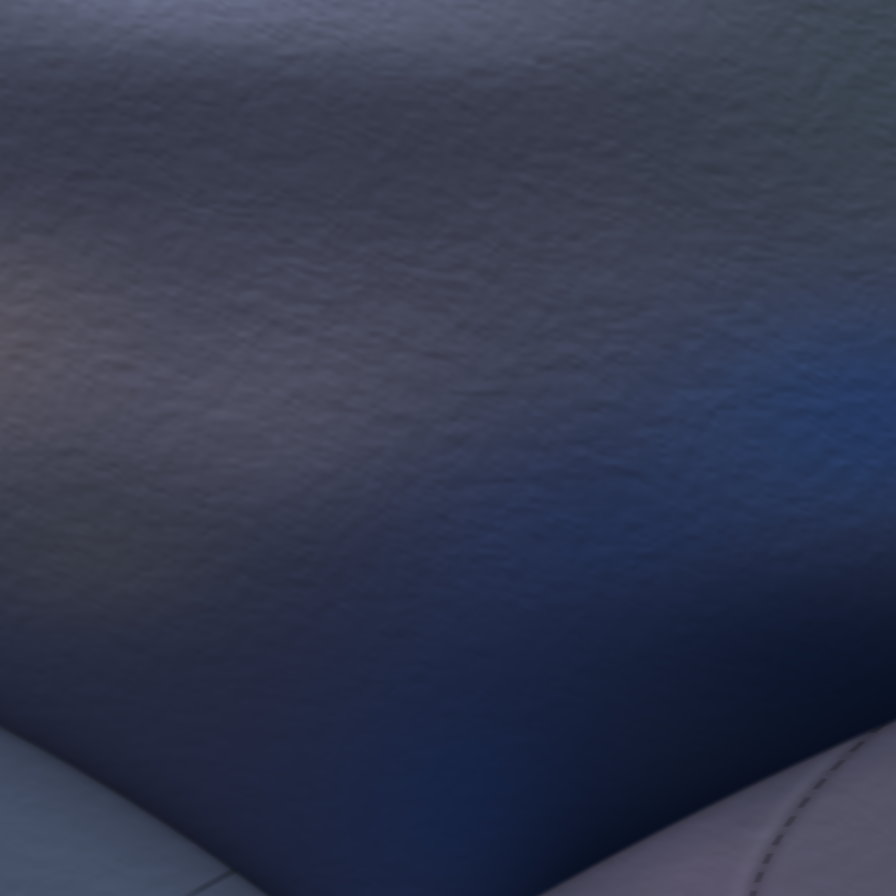
A Shadertoy shader for this texture:

```glsl
// Draws dark blue creased leather with soft glows above two stitched cushion corners.
#define GRAIN_SCALE 75.0
#define GRAIN_DEPTH 0.22
#define CREASE_DEPTH 0.20
#define EDGE_SOFT 0.004
#define STITCH_RATE 48.0
#define SHADOW_WIDTH 0.11

float hash(vec2 p) {
    vec3 q = fract(vec3(p.xyx) * 0.1031);
    q += dot(q, q.yzx + 33.33);
    return fract((q.x + q.y) * q.z);
}

float noise(vec2 p) {
    vec2 i = floor(p), f = fract(p);
    f = f * f * (3.0 - 2.0 * f);
    return mix(mix(hash(i), hash(i + vec2(1, 0)), f.x),
               mix(hash(i + vec2(0, 1)), hash(i + vec2(1, 1)), f.x), f.y);
}

// Elliptical falloff around a centre
float glow(vec2 p, vec2 centre, vec2 radius) {
    vec2 d = (p - centre) / radius;
    return exp(-dot(d, d));
}

// Fine pebbled grain, slightly stretched sideways
float grainHeight(vec2 p) {
    vec2 q = p + 0.012 * vec2(noise(p * 17.0), noise(p * 19.0 + 7.0));
    q = vec2(q.x * 0.65 + q.y * 0.2, q.y) * GRAIN_SCALE;
    return 0.65 * noise(q) + 0.35 * noise(q * 2.1 + 11.0);
}

// Long folds that fan out and sink toward the right
float creaseHeight(vec2 p) {
    float bend = 0.10 * noise(p * 5.0) + 0.03 * noise(p * 15.0 + 4.0);
    float across = p.y + 0.32 * p.x - 0.12 * p.x * p.x + bend;
    return noise(vec2(p.x * 11.0 + bend * 20.0, across * 62.0));
}

// Broad light and colour of the upper panel
vec3 panelColour(vec2 p) {
    vec3 c = mix(vec3(0.12, 0.14, 0.23), vec3(0.15, 0.165, 0.25), smoothstep(0.0, 0.3, p.y));
    c = mix(c, vec3(0.255, 0.265, 0.335), smoothstep(0.26, 0.62, p.y));
    c = mix(c, vec3(0.222, 0.235, 0.302), smoothstep(0.65, 0.84, p.y));
    c = mix(c, vec3(0.275, 0.295, 0.365), smoothstep(0.88, 1.0, p.y));
    c = mix(c, vec3(0.24, 0.28, 0.33), 0.8 * glow(p, vec2(1.0, 0.92), vec2(0.25, 0.22)));
    c = mix(c, vec3(0.43, 0.45, 0.56), 0.85 * glow(p, vec2(0.23, 1.02), vec2(0.27, 0.065)));
    c = mix(c, vec3(0.36, 0.38, 0.47), 0.6 * glow(p, vec2(0.52, 1.0), vec2(0.2, 0.07)));
    c = mix(c, vec3(0.36, 0.34, 0.38), 0.85 * glow(p, vec2(-0.02, 0.61), vec2(0.16, 0.12)));
    c = mix(c, vec3(0.315, 0.315, 0.385), 0.8 * glow(p, vec2(0.27, 0.55), vec2(0.2, 0.10)));
    c = mix(c, vec3(0.235, 0.25, 0.285), 0.7 * glow(p, vec2(0.1, 0.39), vec2(0.16, 0.09)));
    // Blue reflections
    c = mix(c, vec3(0.15, 0.20, 0.34), 0.85 * glow(p, vec2(0.68, 0.39), vec2(0.22, 0.13)));
    c = mix(c, vec3(0.145, 0.23, 0.40), 0.95 * glow(p, vec2(1.0, 0.53), vec2(0.27, 0.14)));
    c = mix(c, vec3(0.09, 0.145, 0.28), 0.9 * glow(p, vec2(0.55, 0.10), vec2(0.20, 0.20)));
    c = mix(c, vec3(0.065, 0.11, 0.21), 0.9 * glow(p, vec2(0.92, 0.25), vec2(0.25, 0.11)));
    return c;
}

void mainImage(out vec4 fragColor, in vec2 fragCoord) {
    vec2 p = fragCoord / iResolution.xy;
    float soft = max(EDGE_SOFT, 1.0 / iResolution.y);

    // Signed heights above the two cushion edges
    float rx = p.x - 0.6;
    float leftGap = (p.y - (0.19 - 0.52 * p.x - 0.37 * p.x * p.x)) * 0.87;
    float rightGap = (p.y - (0.56 * rx - 0.17 * rx * rx)) * 0.89;

    // Panel with raking light on its relief
    vec3 colour = panelColour(p);
    vec2 toLight = vec2(-0.0012, 0.0028);
    float grain = grainHeight(p - toLight) - grainHeight(p + toLight);
    float crease = creaseHeight(p - toLight) - creaseHeight(p + toLight);
    float folds = glow(p, vec2(0.48, 0.63), vec2(0.32, 0.14));
    float lit = 0.35 + 0.65 * smoothstep(0.12, 0.5, p.y);
    float mottling = noise(p * vec2(9.0, 13.0)) - 0.5;
    colour *= 1.0 + lit * (GRAIN_DEPTH * grain + CREASE_DEPTH * folds * crease + 0.045 * mottling);

    // Contact shadows along the cushions
    float rightShade = exp(-max(rightGap, 0.0) / SHADOW_WIDTH) * smoothstep(0.42, 0.68, p.x);
    colour = mix(colour, vec3(0.015, 0.04, 0.10), 0.82 * rightShade);
    colour *= 1.0 - 0.32 * exp(-max(leftGap, 0.0) / 0.025);

    // Left cushion and its short seam
    vec3 leftCushion = mix(vec3(0.23, 0.26, 0.34), vec3(0.27, 0.315, 0.40), smoothstep(0.0, 0.10, -leftGap));
    float leftSeam = abs(p.y - 0.55 * (p.x - 0.21)) * 0.88;
    leftCushion *= 1.0 - 0.25 * smoothstep(0.006, 0.0, leftSeam) * smoothstep(0.19, 0.23, p.x);

    // Right cushion with a curved stitched seam
    vec3 rightCushion = mix(vec3(0.27, 0.27, 0.35), vec3(0.325, 0.32, 0.395), smoothstep(0.0, 0.07, -rightGap));
    rightCushion = mix(rightCushion, vec3(0.36, 0.33, 0.42), 0.7 * glow(p, vec2(0.80, 0.01), vec2(0.09, 0.05)));
    float seam = (p.x - (0.84 + 0.3 * p.y + 2.4 * p.y * p.y)) * 0.82;
    float stitch = smoothstep(0.15, 0.3, abs(fract(p.y * STITCH_RATE) - 0.5));
    rightCushion *= 1.0 - 0.13 * exp(-seam * seam / 0.00008);
    rightCushion *= 1.0 - 0.20 * stitch * smoothstep(0.005, 0.001, abs(seam));
    rightCushion += 0.025 * glow(vec2(seam, 0.0), vec2(-0.014, 0.0), vec2(0.009, 1.0));

    // Cushions over the panel, darkened where they roll under
    float cushionGrain = 1.0 + 0.07 * grain;
    leftCushion *= cushionGrain * (1.0 - 0.35 * exp(min(leftGap, 0.0) / 0.007));
    rightCushion *= cushionGrain * (1.0 - 0.30 * exp(min(rightGap, 0.0) / 0.006));
    colour = mix(colour, leftCushion, smoothstep(soft, -soft, leftGap));
    colour = mix(colour, rightCushion, smoothstep(soft, -soft, rightGap));

    fragColor = vec4(clamp(colour, 0.0, 1.0), 1.0);
}
```
